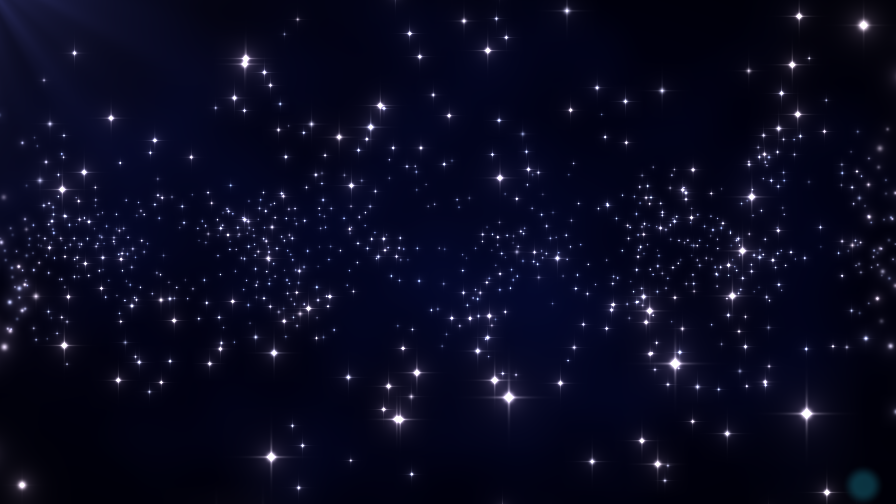
This background is drawn by a Shadertoy shader. Its source:

```glsl
// Deep navy night sky with a band of glittering four-pointed stars and a soft corner light.
#define NIGHT vec3(0.0, 0.0, 0.060)
#define NAVY vec3(0.018, 0.040, 0.200)
#define STAR_WHITE vec3(1.0, 0.95, 0.98)
#define STAR_BLUE vec3(0.70, 0.80, 1.0)
#define HALO_TINT vec3(0.80, 0.72, 0.84)
#define BAND_Y 0.51
#define LAYERS 4
#define STAR_DENSITY 0.52
#define STAR_RADIUS 0.00145
#define SPIKE_LENGTH 2.3
#define CLUMP_SCALE 6.5

vec3 hash3(vec2 cell) {
    vec3 q = fract(vec3(cell.xyx) * vec3(0.1031, 0.1030, 0.0973));
    q += dot(q, q.yxz + 33.33);
    return fract((q.xxy + q.yzz) * q.zyx);
}

vec2 gradientAt(vec2 corner) {
    float angle = 6.2832 * hash3(corner + 71.0).x;
    return vec2(cos(angle), sin(angle));
}

float gradientNoise(vec2 p) {
    vec2 i = floor(p), f = fract(p);
    vec2 u = f * f * f * (f * (f * 6.0 - 15.0) + 10.0);
    vec2 e = vec2(1.0, 0.0);
    float low = mix(dot(gradientAt(i), f), dot(gradientAt(i + e.xy), f - e.xy), u.x);
    float high = mix(dot(gradientAt(i + e.yx), f - e.yx), dot(gradientAt(i + e.xx), f - e.xx), u.x);
    return mix(low, high, u.y);
}

// Core, halo, wide glow and cross-shaped glint of one star; blur fades the glint out.
vec3 star(vec2 d, float radius, float blur, vec3 tint) {
    float pixel = 0.5 / iResolution.y;
    float r = sqrt(radius * radius * (1.0 + 1.5 * blur) + pixel * pixel);
    float dist = length(d);
    float core = 1.5 * exp(-dist * dist / (r * r)) / (1.0 + 0.5 * blur);
    float halo = 0.36 * exp(-dist / (r * 1.9)) + 0.07 * exp(-dist / (radius * 5.0));
    float width = max(radius * 0.32, pixel);
    vec2 along = exp(-abs(d) / (radius * SPIKE_LENGTH));
    vec2 across = exp(-d * d / (width * width));
    float glint = 0.75 * (along.x * across.y + along.y * across.x) * (1.0 - blur);
    return tint * (core + glint) + HALO_TINT * tint * halo;
}

// One jittered grid of stars; higher layers hold fewer, larger ones.
vec3 starLayer(vec2 p, float aspect, float layer) {
    float size = 0.020 * pow(1.80, layer);
    float spread = 0.13 * pow(1.70, layer);
    vec2 home = floor(p / size);
    vec3 light = vec3(0.0);
    for (int j = -1; j <= 1; j++)
    for (int i = -1; i <= 1; i++) {
        vec2 cell = home + vec2(i, j);
        vec3 rnd = hash3(cell + 37.0 * layer + 11.0);
        vec3 look = hash3(cell + 53.0 * layer + 205.0);
        vec2 pos = (cell + 0.05 + 0.9 * rnd.xy) * size;
        float offBand = abs(pos.y - BAND_Y);
        float clump = max(0.85 + 2.4 * gradientNoise(pos * CLUMP_SCALE + 3.0), 0.12);
        float chance = STAR_DENSITY * exp(-offBand * offBand / (spread * spread)) * clump;
        if (layer > 2.5) chance *= 0.15 + 0.55 * smoothstep(0.03, 0.16, offBand);
        if (rnd.z > chance) continue;

        float nearness = mix(0.80, 1.20, smoothstep(0.05, 0.35, offBand));
        float radius = STAR_RADIUS * pow(1.50, layer) * nearness * mix(0.70, 1.55, look.x * look.x);
        float blur = smoothstep(0.43, 0.49, abs(pos.x / aspect - 0.5));
        vec3 tint = mix(STAR_BLUE, STAR_WHITE, clamp(0.3 * layer + 0.6 * look.y, 0.0, 1.0));
        float power = mix(0.25, 1.0, look.z) * mix(0.55, 1.0, min(layer, 2.0) * 0.5);
        if (layer > 2.5) power = 1.0;
        vec2 reach = 1.0 - smoothstep(0.75 * size, 1.05 * size, abs(p - pos));
        light += power * star(p - pos, radius, blur, tint) * reach.x * reach.y;
    }
    return light;
}

// Navy haze, strongest around the middle and the upper left.
vec3 sky(vec2 p, float aspect) {
    vec2 fromMiddle = (p - vec2(0.57 * aspect, 0.46)) * vec2(1.0, 1.5);
    vec2 fromLeft = (p - vec2(0.12 * aspect, 0.88)) * vec2(1.2, 1.5);
    float haze = 0.66 * exp(-3.6 * dot(fromMiddle, fromMiddle));
    haze += 0.42 * exp(-5.0 * dot(fromLeft, fromLeft));
    haze += 0.45 * gradientNoise(p * 2.6 + 8.0) + 0.30 * gradientNoise(p * 6.0);
    vec3 col = mix(NIGHT, NAVY, clamp(haze, 0.0, 1.0));
    vec2 edge = abs(p / vec2(aspect, 1.0) - 0.5);
    return col * (1.0 - 0.5 * smoothstep(0.38, 0.72, length(edge)));
}

// Faint beams fanning out of the upper left corner.
vec3 cornerLight(vec2 p) {
    vec2 d = p - vec2(-0.06, 1.08);
    float angle = atan(d.y, d.x);
    float beams = 0.85 + 0.55 * gradientNoise(vec2(angle * 7.0, 2.5));
    return vec3(0.24, 0.25, 0.48) * beams * exp(-length(d) * 5.5);
}

void mainImage(out vec4 fragColor, in vec2 fragCoord) {
    vec2 p = fragCoord / iResolution.y;
    float aspect = iResolution.x / iResolution.y;
    vec3 col = sky(p, aspect) + cornerLight(p);

    // Out-of-focus teal disc near the lower right corner
    float disc = length(p - vec2(aspect - 0.065, 0.037));
    col += vec3(0.04, 0.20, 0.22) * (1.0 - smoothstep(0.015, 0.042, disc));

    for (int layer = 0; layer < LAYERS; layer++)
        col += starLayer(p, aspect, float(layer));

    fragColor = vec4(min(col, 1.0), 1.0);
}
```
